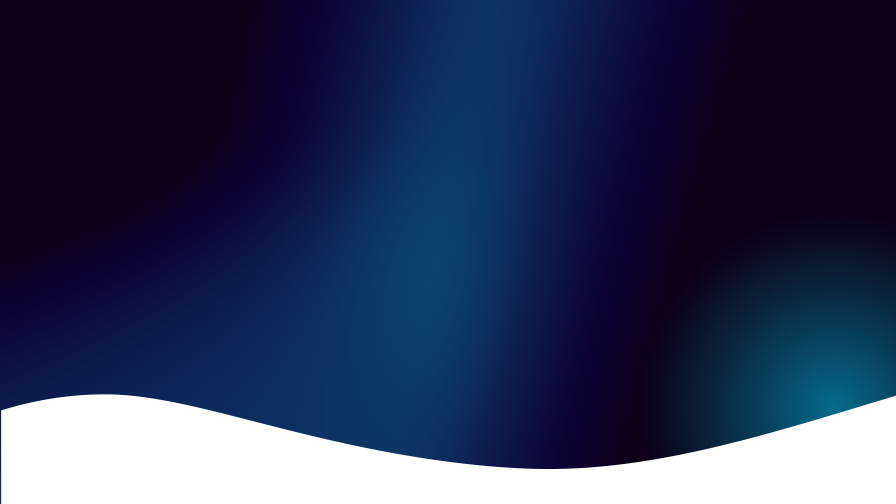
Reproduce this background procedurally as a WebGL 1 fragment shader.

```glsl
precision highp float;
// Dark night gradient with a bending blue band, a teal corner glow and a white wave below.

uniform vec2 u_resolution;

// Height of the white wave: rise to a crest, fall to a trough, rise again.
float waveHeight(float x) {
  float rise = 1.0 - x / 0.2083;
  float fall = clamp((x - 0.2083) / 0.8796, 0.0, 1.0);
  float climb = (x - 1.088) / 0.69;
  fall += 0.39 * fall * pow(1.0 - fall, 1.5);
  if (x < 0.2083) return 0.2176 - 0.0326 * rise * rise;
  if (x < 1.088) return mix(0.2176, 0.0694, smoothstep(0.0, 1.0, fall));
  return 0.0694 + 0.1456 * climb * climb * (1.58 - 0.58 * climb);
}

// Band strength: 1 on its leaning ridge, 0 at the violet fringe, negative outside.
float bandStrength(vec2 p) {
  float offset = p.x - (0.76 + 0.22 * p.y);
  float flare = max(0.7685 - p.y, 0.0);
  float leftWidth = 0.417 + 3.9 * flare * flare;
  float rightWidth = 0.39 + 0.05 * p.y;
  return 1.0 - abs(offset) / (offset < 0.0 ? leftWidth : rightWidth);
}

void main() {
  vec2 p = gl_FragCoord.xy / u_resolution.y;
  float pixel = 1.0 / u_resolution.y;

  // Near-black ground, violet fringe, then blue towards the ridge
  float band = bandStrength(p);
  vec3 color = vec3(0.05, 0.0, 0.083);
  color.b += 0.13 * smoothstep(-0.3, 0.25, band);
  color += vec3(0.0, 0.2, 0.0) * smoothstep(0.0, 1.05, band);
  color.b += 0.17 * smoothstep(0.1, 1.0, band);

  // Soft brighter heart of the band
  vec2 heart = (p - vec2(0.86, 0.46)) / vec2(0.2, 0.3);
  color += vec3(0.0, 0.06, 0.04) * exp(-dot(heart, heart));

  // Teal glow in the lower right
  float glow = max(1.0 - length(p - vec2(1.655, 0.19)) / 0.39, 0.0);
  color = mix(color, vec3(0.02, 0.42, 0.55), pow(glow, 1.1));

  // White wave, with a hairline gap at the left border
  float slope = (waveHeight(p.x + 0.002) - waveHeight(p.x - 0.002)) / 0.004;
  float depth = (waveHeight(p.x) - p.y) / sqrt(1.0 + slope * slope);
  float wave = clamp(depth / pixel + 0.5, 0.0, 1.0);
  wave *= clamp((p.x - 0.0023) / pixel + 0.5, 0.0, 1.0);

  gl_FragColor = vec4(mix(color, vec3(1.0), wave), 1.0);
}
```
